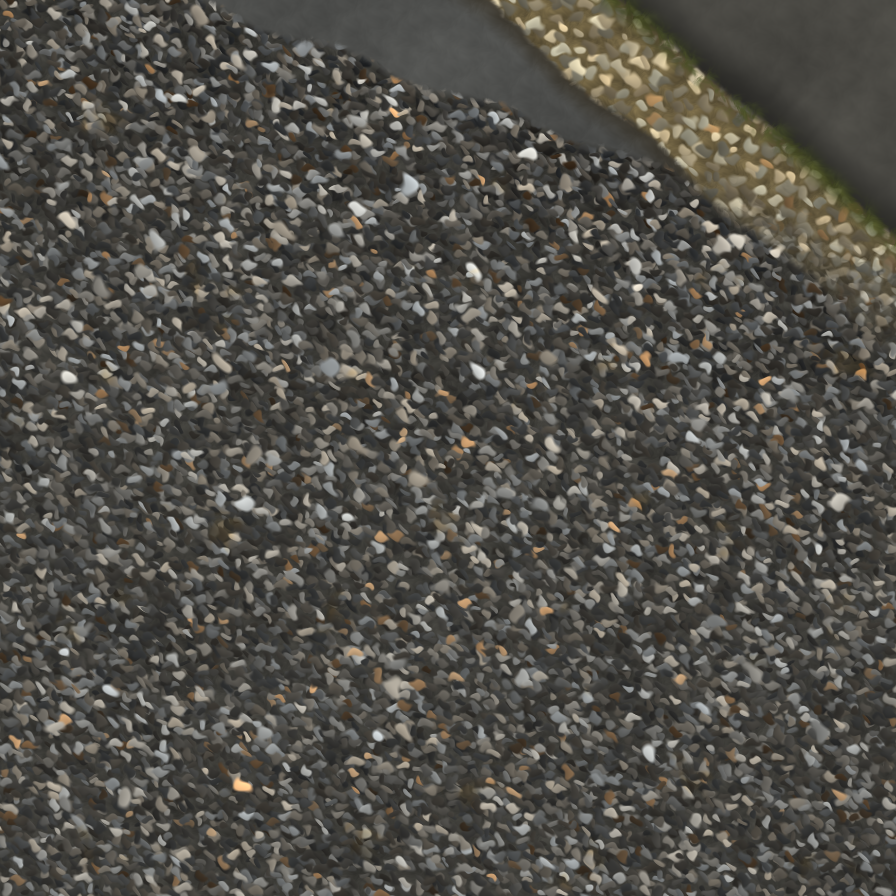
Write a Shadertoy shader that draws this texture.

```glsl
// Worn asphalt of small slanted stones, with a smooth kerb, a sandy gravel strip and a mossy edge.

vec4 hash4(vec2 p) {
    vec4 q = fract(p.xyxy * vec4(0.1031, 0.1030, 0.0973, 0.1099));
    q += dot(q, q.wzxy + 33.33);
    return fract((q.xxyz + q.yzzw) * q.zywx);
}

// Layered sines, each octave turned and bent by the one before; about -1 to 1
float mottle(vec2 p) {
    float sum = 0.0, weight = 0.5;
    for (int i = 0; i < 5; i++) {
        sum += weight * sin(p.x + 1.3 * sin(p.y)) * cos(p.y + 0.8 * sin(p.x));
        p = mat2(1.3, 1.1, -1.1, 1.3) * p + 2.7 + sum;
        weight *= 0.68;
    }
    return sum;
}

// Paints one soft-edged elliptical stone per cell over the ground
vec3 addStones(vec3 ground, vec2 uv, float cells, float density, vec2 radii,
               float darkest, float brightest, float seed) {
    vec2 p = uv * cells + seed;
    p += 0.13 * sin(p.yx * 4.3 + 1.7 * sin(p * 2.1));
    vec2 cell = floor(p);
    for (int j = -1; j <= 1; j++)
    for (int i = -1; i <= 1; i++) {
        vec2 id = cell + vec2(i, j);
        vec4 place = hash4(id + seed);
        vec4 look = hash4(id + seed + 71.3);
        if (place.w > density) continue;

        float angle = -0.55 + 1.5 * (place.z - 0.5);
        vec2 along = vec2(cos(angle), sin(angle));
        vec2 d = p - id - 0.1 - 0.8 * place.xy;
        d = vec2(dot(d, along), dot(d, vec2(-along.y, along.x)));
        float dist = length(d / (radii * mix(0.7, 1.25, look.y)));

        float tone = mix(darkest, brightest, pow(look.x, 1.8));
        vec3 stone = tone * vec3(1.0, 0.985, 0.94);
        stone *= 1.0 + 0.09 * (look.z - 0.5) * vec3(1.0, 0.0, -1.3);
        stone = mix(stone, stone * vec3(1.18, 0.97, 0.76), step(0.95, look.w));
        stone *= 1.0 + 0.12 * d.y / radii.y;
        ground = mix(ground, stone, 1.0 - smoothstep(0.6, 1.15, dist));
    }
    return ground;
}

void mainImage(out vec4 fragColor, in vec2 fragCoord) {
    vec2 uv = fragCoord / iResolution.xy;
    float down = 1.0 - uv.y;
    float broad = mottle(uv * 11.0);
    float fine = mottle(uv * 95.0 + 4.0);

    // Signed heights below the three slanted borders
    float wobble = 0.006 * sin(uv.x * 37.0) + 0.004 * fine;
    float belowKerb = down - 0.36 * (uv.x - 0.21) + wobble;
    float belowStrip = down - 0.85 * (uv.x - 0.54) + wobble;
    float belowWall = down - 0.85 * (uv.x - 0.69) + 0.5 * wobble;

    // Asphalt: dark binder, two layers of stones, a few pale pebbles
    vec3 color = vec3(0.235, 0.232, 0.215) * (1.0 + 0.22 * fine);
    color = addStones(color, uv, 82.0, 1.0, vec2(0.62, 0.36), 0.17, 0.50, 13.0);
    color = addStones(color, uv, 74.0, 0.95, vec2(0.60, 0.34), 0.20, 0.68, 57.0);
    color = addStones(color, uv, 42.0, 0.055, vec2(0.46, 0.30), 0.48, 0.82, 131.0);
    color *= 1.0 + 0.07 * broad;
    float crispness = 1.05 + 0.3 * exp(-6.0 * abs(belowKerb));
    color = mix(vec3(0.31, 0.307, 0.29), color, crispness);

    // Rusty and olive stains
    float stain = smoothstep(0.5, 0.95, mottle(uv * 23.0 + 9.0));
    color *= mix(vec3(1.0), vec3(1.06, 0.98, 0.83), stain);

    // Sandy gravel strip, fading out into the asphalt
    vec3 gravel = vec3(0.40, 0.37, 0.29) * (1.0 + 0.25 * fine);
    gravel = addStones(gravel, uv, 64.0, 1.0, vec2(0.58, 0.42), 0.38, 0.88, 211.0);
    gravel *= vec3(1.03, 0.98, 0.85);
    float strip = 1.0 - smoothstep(-0.005, 0.012, belowStrip);
    strip *= 1.0 - smoothstep(-0.05, 0.12, belowKerb + 0.03 * broad);
    color = mix(color, gravel, strip);

    // Smooth kerb wedge, browner and darker toward the strip
    vec3 kerb = vec3(0.30, 0.303, 0.295) * (1.0 + 0.10 * broad + 0.07 * fine);
    kerb *= mix(vec3(0.80, 0.74, 0.64), vec3(1.0), smoothstep(0.0, 0.04, belowStrip));
    float wedge = (1.0 - smoothstep(-0.008, 0.006, belowKerb))
                * smoothstep(-0.005, 0.008, belowStrip);
    color = mix(color, kerb, wedge);

    // Wall in the corner, with a shaded foot and a line of moss
    vec3 wall = vec3(0.285, 0.28, 0.26) * (1.0 + 0.14 * broad + 0.05 * fine);
    wall *= mix(0.62, 1.0, smoothstep(0.0, 0.07, -belowWall));
    color = mix(color, wall, 1.0 - smoothstep(-0.008, 0.006, belowWall));
    float moss = exp(-pow((belowWall - 0.004) / 0.016, 2.0));
    moss *= smoothstep(-0.5, 0.5, fine + broad + 0.2);
    color = mix(color, vec3(0.22, 0.25, 0.11) * (1.0 + 0.3 * fine), 0.8 * moss);

    fragColor = vec4(clamp(color, 0.0, 1.0), 1.0);
}
```
